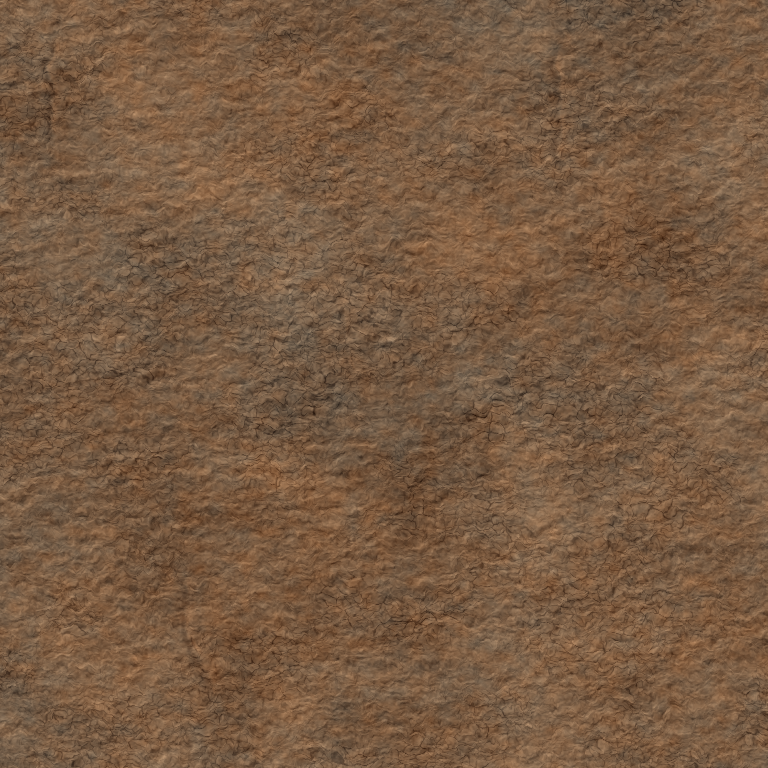
Reproduce this texture procedurally as a three.js fragment shader.

```glsl
// Worn brown suede leather: mottled dye, fine lit grain, thin dark cracks and a few soft creases.
varying vec2 vUv;

const vec3 LEATHER_BROWN = vec3(0.484, 0.370, 0.272);
const vec3 TONE_AXIS = vec3(1.0, 0.86, 0.69);
const vec3 WARM_AXIS = vec3(0.13, -0.015, -0.10);
const vec3 CREASE_GLOW = vec3(0.15, 0.085, 0.04);
const vec3 CRACK_SHADE = vec3(0.19, 0.165, 0.13);

float hash(vec2 p) {
  return fract(sin(dot(p, vec2(127.1, 311.7))) * 43758.5453);
}

vec2 hash2(vec2 p) {
  return vec2(hash(p), hash(p + 37.3));
}

float noise(vec2 p) {
  vec2 cell = floor(p);
  vec2 f = fract(p);
  f = f * f * (3.0 - 2.0 * f);
  float low = mix(hash(cell), hash(cell + vec2(1.0, 0.0)), f.x);
  float high = mix(hash(cell + vec2(0.0, 1.0)), hash(cell + vec2(1.0)), f.x);
  return mix(low, high, f.y);
}

// Four octaves, each turned to hide the lattice; result is centred on zero
float fbm(vec2 p) {
  float sum = 0.0;
  float amplitude = 0.5;
  for (int i = 0; i < 4; i++) {
    sum += amplitude * (noise(p) - 0.5);
    p = mat2(1.6, 1.2, -1.2, 1.6) * p + 19.7;
    amplitude *= 0.5;
  }
  return sum;
}

vec2 fbm2(vec2 p) {
  return vec2(fbm(p), fbm(p + 51.0));
}

vec2 rotate(vec2 p, float angle) {
  float c = cos(angle);
  float s = sin(angle);
  return vec2(c * p.x - s * p.y, s * p.x + c * p.y);
}

// Slope of the grain towards a light at the upper left
float grainRelief(vec2 p, vec2 stretch, vec2 lightStep) {
  return fbm(p * stretch) - fbm((p + lightStep) * stretch);
}

// Thin borders between irregular cells
float crackLine(vec2 p, float width) {
  vec2 cell = floor(p);
  float nearest = 8.0;
  float second = 8.0;
  for (int y = -1; y <= 1; y++) {
    for (int x = -1; x <= 1; x++) {
      vec2 corner = cell + vec2(float(x), float(y));
      float d = length(corner + hash2(corner) - p);
      second = min(second, max(nearest, d));
      nearest = min(nearest, d);
    }
  }
  return 1.0 - smoothstep(0.0, width, second - nearest);
}

// Signed light and shadow of scattered folds, alternately upright and level
float creases(vec2 p, float width) {
  float wobble = 0.06 * fbm(p * 11.0) + 0.012 * (noise(p * 60.0) - 0.5);
  float sum = 0.0;
  for (int i = 0; i < 9; i++) {
    float id = float(i);
    vec2 seed = vec2(id, 5.0 + id * 2.3);
    vec2 centre = (vec2(mod(id, 3.0), floor(id / 3.0)) + 0.15 + 0.7 * hash2(seed)) / 3.0;
    float angle = mod(id, 2.0) * 1.57 + 0.6 * (hash(seed + 3.1) - 0.5);
    vec2 q = rotate(p - centre, angle);
    float reach = mix(0.07, 0.16, hash(seed + 8.4));
    float fade = 1.0 - smoothstep(reach * 0.3, reach, abs(q.y));
    float d = (q.x + wobble) / width;
    sum += fade * mix(0.4, 1.0, hash(seed + 6.2)) * d * exp(-d * d);
  }
  return sum * (0.2 + 1.1 * noise(p * 45.0));
}

void main() {
  vec2 p = vUv;
  vec2 warped = p + 0.015 * fbm2(p * 24.0) + 0.014 * fbm2(p * 70.0);

  // Broad cloudy dye, with smaller stains inside it
  float mottle = 0.11 * fbm(p * vec2(4.0, 5.0) + 7.0) + 0.14 * fbm(p * vec2(13.0, 18.0) + 31.0);
  float warmth = 0.5 * fbm(p * vec2(5.0, 6.0) + 83.0) + 0.65 * fbm(p * vec2(50.0, 62.0) + 12.0);

  // Fine nap and soft wrinkles
  float grain = 0.7 * grainRelief(warped, vec2(64.0, 92.0), vec2(-0.0011, 0.002));
  grain += 0.075 * (noise(p * vec2(310.0, 390.0)) - 0.5);

  // Short broken cracks, denser in patches and mostly level
  float patches = smoothstep(-0.14, 0.16, fbm(p * vec2(11.0, 15.0) + 64.0));
  float breaks = smoothstep(-0.02, 0.12, fbm(p * vec2(42.0, 64.0) + 25.0));
  float cracks = crackLine(warped * vec2(50.0, 92.0), 0.17) * patches * breaks;
  cracks += 0.75 * crackLine(warped * vec2(88.0, 150.0) + 9.0, 0.26) * (1.0 - breaks) * mix(0.35, 0.9, patches);

  float fold = creases(p, 0.007);

  vec3 color = LEATHER_BROWN + TONE_AXIS * (mottle + grain) + WARM_AXIS * warmth;
  color += CREASE_GLOW * max(fold, 0.0) - CRACK_SHADE * max(-fold, 0.0);
  color -= CRACK_SHADE * cracks * 0.75;
  gl_FragColor = vec4(clamp(color, 0.0, 1.0), 1.0);
}
```
